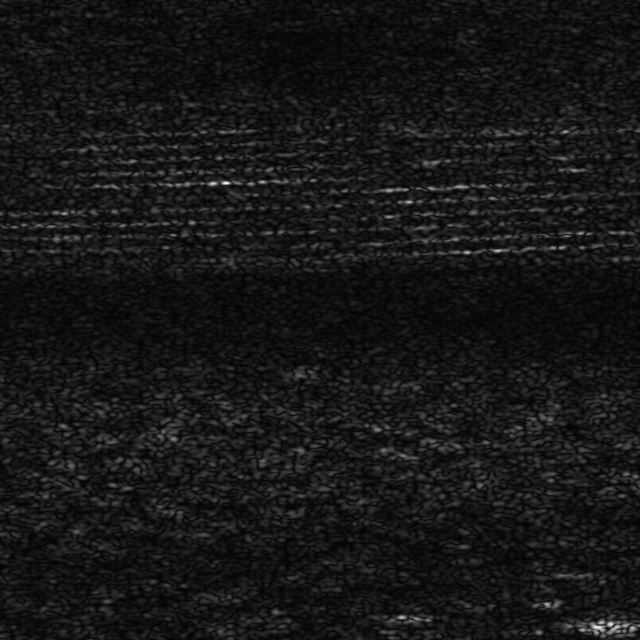
Give the GLSL for this texture, as a three.js fragment shader.

```glsl
// Draws a dark grey echo scan: fine flat speckle in level bands, with faint slanted lines and a few glints.
varying vec2 vUv;

const float TAU = 6.2831853;
const vec2 GRAIN_CELLS = vec2(100.0, 165.0);  // fine speckle cells across and up
const vec2 PATCH_CELLS = vec2(19.0, 58.0);    // flat clumps of brighter grains
const float MEAN_SPECKLE = 0.7;               // average length of the speckle sum
const float FLOOR_GREY = 0.018;

// Mean brightness of each band, from the top down
const float TOP_LEVEL = 0.062;
const float LINED_LEVEL = 0.074;
const float QUIET_LEVEL = 0.043;
const float GRAINY_LEVEL = 0.108;
const float LOW_LEVEL = 0.070;
const float BASE_LEVEL = 0.078;

const float LINE_COUNT = 50.0;
const float LINE_SLOPE = 0.03;
const float LINE_GAIN = 1.1;
const float ECHO_GAIN = 1.1;
const float GLINT_GAIN = 0.48;

vec2 hash2(vec2 p) {
  vec3 q = fract(p.xyx * vec3(0.1031, 0.1030, 0.0973));
  q += dot(q, q.yzx + 33.33);
  return fract((q.xx + q.yz) * q.zy);
}

// Cellular speckle: round grains of random phase add up or cancel out
float speckle(vec2 p) {
  vec2 cell = floor(p);
  vec2 sum = vec2(0.0);
  for (int j = -1; j <= 1; j++) {
    for (int i = -1; i <= 1; i++) {
      vec2 id = cell + vec2(float(i), float(j));
      vec2 offset = p - id - hash2(id + 17.0);
      float bump = max(0.0, 1.0 - dot(offset, offset));
      float phase = TAU * hash2(id + 341.0).x;
      sum += bump * bump * vec2(cos(phase), sin(phase));
    }
  }
  return length(sum) / MEAN_SPECKLE;
}

// Soft elliptical spot
float spot(vec2 p, vec2 centre, vec2 radius) {
  vec2 d = (p - centre) / radius;
  return exp(-dot(d, d));
}

// Brightness of the level bands, bottom to top
float bandLevel(float y) {
  float level = mix(BASE_LEVEL, LOW_LEVEL, smoothstep(0.04, 0.12, y));
  level = mix(level, GRAINY_LEVEL, smoothstep(0.15, 0.24, y));
  level = mix(level, QUIET_LEVEL, smoothstep(0.36, 0.50, y));
  level = mix(level, LINED_LEVEL, smoothstep(0.565, 0.595, y));
  return mix(level, TOP_LEVEL, smoothstep(0.84, 0.89, y));
}

// Thin, broken lines that climb slowly to the right
float slantedLines(vec2 p) {
  float s = p.y - LINE_SLOPE * p.x + 0.0025 * sin(5.0 * p.x + 9.0 * p.y);
  float ridge = pow(0.5 + 0.5 * sin(TAU * LINE_COUNT * s), 3.0);
  float broken = speckle(vec2(2.6 * p.x, 31.0 * s) + 60.0);
  float zone = smoothstep(0.56, 0.59, p.y) * (1.0 - smoothstep(0.80, 0.86, p.y));
  return ridge * broken * zone;
}

// One stronger line, fading towards both ends
float echoLine(vec2 p, vec2 centre, float halfLength) {
  p.y -= LINE_SLOPE * (p.x - centre.x);
  return spot(p, centre, vec2(halfLength, 0.0045));
}

void main() {
  vec2 p = vUv;
  float grainy = 1.0 - smoothstep(0.36, 0.48, p.y);
  float top = smoothstep(0.84, 0.92, p.y);

  // Bands, with a shadow at the top and a dim right edge in the quiet zone
  float level = bandLevel(p.y + 0.008 * sin(6.0 * p.x));
  level *= 1.0 - 0.55 * spot(p, vec2(0.50, 0.93), vec2(0.20, 0.07));
  level *= 1.0 - 0.30 * spot(p, vec2(0.92, 0.47), vec2(0.25, 0.06));

  // Clumps are strongest in the grainy lower half
  vec2 warped = p + vec2(0.0, 0.007 * sin(8.0 * p.x + 5.0 * p.y) + 0.004 * sin(21.0 * p.x));
  float clump = speckle(warped * PATCH_CELLS + 200.0);
  level *= mix(1.0, clump, 0.30 + 0.30 * grainy + 0.20 * top);

  // Lines and echoes
  float echoes = echoLine(p, vec2(0.74, 0.796), 0.20)
               + 0.7 * echoLine(p, vec2(0.76, 0.774), 0.16)
               + 0.7 * echoLine(p, vec2(0.42, 0.586), 0.25)
               + 0.5 * echoLine(p, vec2(0.12, 0.792), 0.10);
  level *= 0.85 + LINE_GAIN * slantedLines(p) + ECHO_GAIN * echoes;

  // Bright glints near the lower right corner
  float glints = spot(p, vec2(0.955, 0.019), vec2(0.055, 0.010))
               + 0.7 * spot(p, vec2(0.855, 0.055), vec2(0.020, 0.006))
               + 0.7 * spot(p, vec2(0.645, 0.033), vec2(0.035, 0.005))
               + 0.4 * spot(p, vec2(0.880, 0.100), vec2(0.040, 0.004));
  level += GLINT_GAIN * glints;

  // Fine grains carry the level
  float grey = FLOOR_GREY + level * speckle(p * GRAIN_CELLS + 500.0);
  gl_FragColor = vec4(vec3(min(grey, 1.0)), 1.0);
}
```
